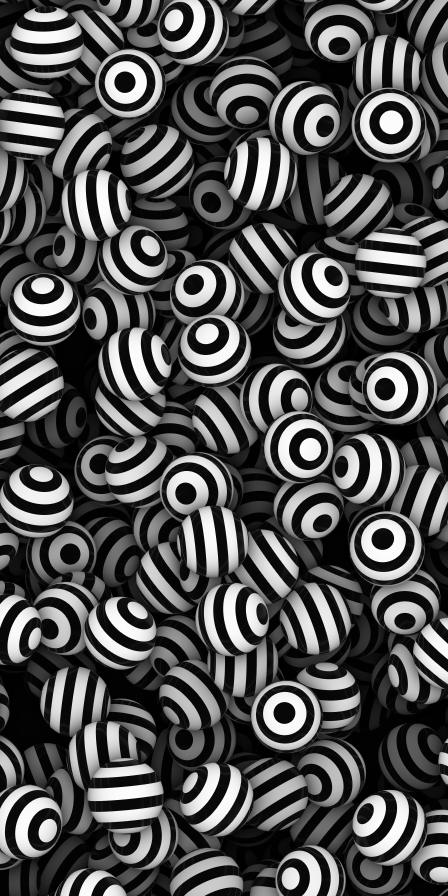
This pattern is drawn by a Shadertoy shader. Its source:

```glsl
// A deep pile of glossy balls with black and white latitude bands.
// Jittered grids of balls are painted from the deepest layer to the front;
// each ball first casts a soft contact shadow, then covers what lies below.

#define LAYERS 7            // depth of the pile
#define CELL 0.198          // grid spacing, in canvas widths
#define RADIUS 0.082        // ball radius, in canvas widths
#define JITTER 0.7          // scatter inside a cell
#define BANDS 10.0          // bands from pole to pole
#define WHITE_BIAS 0.10     // widens the white bands
#define SHADOW 0.52         // contact shadow strength
#define SHADOW_REACH 0.30   // shadow falloff, in radii
#define DEEP_LIGHT 0.15     // light reaching the deepest layer

const float TAU = 6.2831853;
const float BLACK = 0.03;
const float WHITE = 0.99;

// Integer hash giving three values in 0..1
vec3 hash3(ivec3 key) {
    uvec3 v = uvec3(key + 4096) * 1664525u + 1013904223u;
    v.x += v.y * v.z; v.y += v.z * v.x; v.z += v.x * v.y;
    v ^= v >> 16u;
    v.x += v.y * v.z; v.y += v.z * v.x; v.z += v.x * v.y;
    return vec3(v >> 8u) / 16777216.0;
}

// Uniformly distributed unit vector
vec3 randomAxis(vec2 h) {
    float z = 2.0 * h.x - 1.0;
    return vec3(sqrt(1.0 - z * z) * vec2(cos(TAU * h.y), sin(TAU * h.y)), z);
}

// Band mask: 1 on white, 0 on black, smoothed over one pixel
float bandMask(vec3 n, vec3 axis, float pixel) {
    float lat = clamp(dot(n, axis), -0.999, 0.999);
    float wave = sin(BANDS * acos(lat)) + WHITE_BIAS;
    float slope = length(axis.xy - axis.z * n.xy / n.z) / sqrt(1.0 - lat * lat);
    return clamp(0.5 + wave / max(BANDS * slope * pixel, 0.001), 0.0, 1.0);
}

// Brightness of a ball at q, its position in radii from the centre
float shadeBall(vec2 q, vec3 axis, float light, float pixel) {
    vec3 n = normalize(vec3(q, sqrt(max(1.0 - dot(q, q), 0.02))));
    float rim = 1.0 - n.z;
    float diffuse = 1.0 - 0.50 * rim * rim - 0.10 * rim * (1.0 - n.y);
    // Thin curved reflections, visible on black towards the rim
    float streak = sin(19.0 * dot(n, axis.yzx) + 5.0 * sin(4.0 * n.x + 3.0 * axis.y));
    float gloss = rim * (0.05 + 0.16 * smoothstep(0.5, 1.0, streak));
    return light * mix(BLACK + gloss, WHITE * diffuse, bandMask(n, axis, pixel));
}

void mainImage(out vec4 fragColor, in vec2 fragCoord) {
    float pixel = 1.0 / iResolution.x;
    vec2 p = fragCoord * pixel;
    float tone = 0.02;

    for (int layer = 0; layer < LAYERS; layer++) {
        float front = float(layer) / float(LAYERS - 1);
        float light = mix(DEEP_LIGHT, 1.0, smoothstep(0.0, 0.95, front));
        float presence = mix(0.95, 0.58, front);
        float radius = RADIUS * mix(0.94, 1.0, front);
        vec2 grid = p / CELL + float(layer) * vec2(0.37, 0.61);
        ivec2 home = ivec2(floor(grid));
        int order = (layer & 1) * 2 - 1;   // alternate the overlap direction

        for (int j = -1; j <= 1; j++)
        for (int i = -1; i <= 1; i++) {
            ivec2 cell = home + order * ivec2(i, j);
            vec3 place = hash3(ivec3(cell, layer));
            if (place.z > presence) continue;
            vec3 look = hash3(ivec3(cell, layer + 64));

            float r = radius * (0.96 + 0.08 * look.z);
            vec2 centre = vec2(cell) + 0.5 + JITTER * (place.xy - 0.5);
            vec2 offset = (grid - centre) * CELL;
            float gap = length(offset) - r;

            // Contact shadow on everything beneath
            tone *= 1.0 - SHADOW * exp(-max(gap, 0.0) / (SHADOW_REACH * r));

            // The ball itself, with a smooth outline
            float cover = clamp(0.5 - gap / pixel, 0.0, 1.0);
            if (cover > 0.0) {
                float ball = shadeBall(offset / r, randomAxis(look.xy), light, pixel / r);
                tone = mix(tone, ball, cover);
            }
        }
    }
    fragColor = vec4(vec3(tone), 1.0);
}
```
